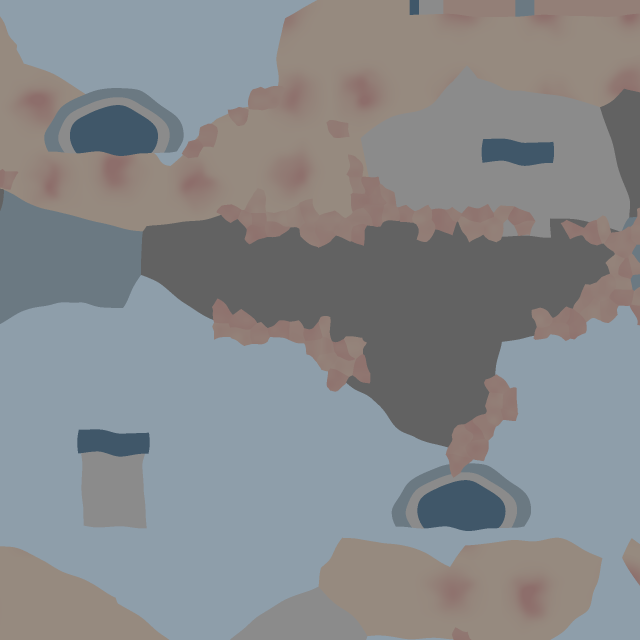
Reproduce this pattern procedurally as a Shadertoy shader.

```glsl
// Draws flat, rounded patches in blue, slate, grey and tan with rosy pebbles and arches.

const vec3 LIGHT_BLUE = vec3(0.555, 0.618, 0.668);
const vec3 SLATE = vec3(0.42, 0.475, 0.508);
const vec3 CHARCOAL = vec3(0.385);
const vec3 TAN = vec3(0.588, 0.541, 0.498);
const vec3 GREY = vec3(0.545);
const vec3 NAVY = vec3(0.25, 0.34, 0.41);
const vec3 ROSE = vec3(0.55, 0.42, 0.41);

float hash(vec2 p) {
    return fract(sin(dot(p, vec2(127.1, 311.7))) * 43758.5453);
}

vec2 hash2(vec2 p) {
    return vec2(hash(p), hash(p + 37.3));
}

float noise(vec2 p) {
    vec2 i = floor(p), f = fract(p);
    f = f * f * (3.0 - 2.0 * f);
    return mix(mix(hash(i), hash(i + vec2(1, 0)), f.x),
               mix(hash(i + vec2(0, 1)), hash(i + vec2(1, 1)), f.x), f.y);
}

vec2 warp(vec2 p, float frequency, float amount) {
    vec2 q = p * frequency;
    return p + amount * (vec2(noise(q), noise(q + 19.7)) - 0.5);
}

// Layers from bottom to top: 0 tan, 1 blue, 2 slate, 3 charcoal, 4 tan or grey, 5 blue
float patchKind(vec2 cell) {
    float shift = floor(1.7 * (hash(cell + 5.1) - 0.5) + 0.5);
    float layer = mod(cell.y + shift, 6.0);
    if (layer > 4.5) return 1.0;
    if (layer > 3.5) return hash(cell + 2.9) < 0.5 ? 4.0 : 0.0;
    return layer;
}

vec3 patchColor(float kind) {
    if (kind < 0.5) return TAN;
    if (kind < 1.5) return LIGHT_BLUE;
    if (kind < 2.5) return SLATE;
    return kind < 3.5 ? CHARCOAL : GREY;
}

// Weighted Voronoi: x is the kind, y grows with the distance from another kind
vec2 patches(vec2 p) {
    vec2 size = vec2(0.25, 1.0 / 6.0);
    p = warp(warp(p, 6.0, 0.07), 24.0, 0.012);
    vec2 base = floor(p / size);
    float nearest = 9.0, other = 9.0, kind = -1.0;
    for (int y = -2; y <= 2; y++)
    for (int x = -1; x <= 1; x++) {
        vec2 cell = base + vec2(x, y);
        float k = patchKind(cell);
        float weight = k == 1.0 || k == 2.0 ? 0.012 : -0.008;
        float d = length(p - (cell + 0.15 + 0.7 * hash2(cell)) * size) - weight;
        if (d < nearest) {
            if (k != kind) other = nearest;
            nearest = d;
            kind = k;
        } else if (k != kind) other = min(other, d);
    }
    return vec2(kind, other - nearest);
}

vec2 pebbleCenter(vec2 p, float size) {
    vec2 base = floor(p / size), center = p;
    float nearest = 9.0;
    for (int y = -1; y <= 1; y++)
    for (int x = -1; x <= 1; x++) {
        vec2 cell = base + vec2(x, y);
        vec2 c = (cell + 0.1 + 0.8 * hash2(cell)) * size;
        float d = length(p - c);
        if (d < nearest) { nearest = d; center = c; }
    }
    return center;
}

// Soft rosy smudges scattered over the tan
float smudge(vec2 p, float size) {
    p = warp(p, 30.0, 0.02);
    vec2 cell = floor(p / size);
    vec2 q = p / size - cell - 0.35 - 0.3 * hash2(cell);
    float strength = step(0.35, hash(cell + 8.3));
    return strength * exp(-22.0 * dot(q, q)) * (0.5 + 0.7 * noise(p * 45.0));
}

float box(vec2 p, vec2 halfSize) {
    vec2 d = abs(p) - halfSize;
    return max(d.x, d.y);
}

// Nested arches alternate with navy slabs on grey blocks
vec3 addArchesAndSlabs(vec3 color, vec2 p, float size) {
    vec2 cell = floor(p / size);
    vec2 q = p - (cell + 0.35 + 0.3 * hash2(cell + 4.0)) * size;
    q = warp(q, 28.0, 0.012);
    if (mod(cell.x + cell.y, 2.0) > 0.5) {
        float r = q.y > -0.025 ? length(q * vec2(1.0, 1.35)) : 1.0;
        if (r < 0.105) color = SLATE;
        if (r < 0.085) color = GREY;
        if (r < 0.068) color = NAVY;
    } else {
        if (box(q + vec2(0.0, 0.07), vec2(0.05, 0.06)) < 0.0) color = GREY;
        if (box(q, vec2(0.055, 0.017)) < 0.0) color = NAVY;
    }
    return color;
}

vec3 scene(vec2 p) {
    vec2 region = patches(p);
    vec3 color = patchColor(region.x);
    if (region.x < 0.5) color = mix(color, ROSE, clamp(smudge(p, 0.13), 0.0, 0.9));
    color = addArchesAndSlabs(color, p, 0.5);

    // Pebble clusters hug the patch borders
    vec2 center = pebbleCenter(warp(p, 50.0, 0.012), 0.026);
    if (noise(center * 6.5 + 3.0) > 0.62 && patches(center).y < 0.04) {
        float tone = 0.15 + 0.45 * hash(center) + 0.25 * noise(p * 70.0);
        color = mix(TAN, ROSE, tone);
    }

    // Row of small blocks along the top
    float block = floor(p.x * 24.0 + 0.4 * sin(p.x * 30.0));
    if (p.x > 0.64 && p.y > 0.972 + 0.008 * noise(p * 20.0)) {
        float pick = hash(vec2(block, 7.0));
        color = pick < 0.15 ? NAVY : pick < 0.4 ? SLATE : pick < 0.6 ? GREY : mix(TAN, ROSE, 0.35);
    }
    return color;
}

void mainImage(out vec4 fragColor, in vec2 fragCoord) {
    // Average a 3 by 3 grid of samples for smooth edges
    vec3 sum = vec3(0.0);
    for (int y = -1; y <= 1; y++)
    for (int x = -1; x <= 1; x++)
        sum += scene((fragCoord + vec2(x, y) / 3.0) / iResolution.y);
    fragColor = vec4(sum / 9.0, 1.0);
}
```
